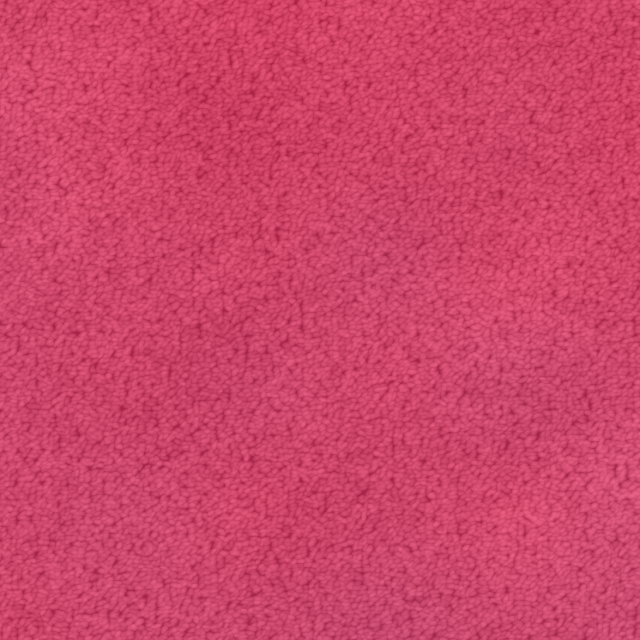
A Shadertoy shader for this texture:

```glsl
// Pink plush cloth: short slanted tufts set in loose rows, with dark gaps between.
// Each tuft is a jittered, rotated ellipse; a soft maximum merges their heights.
// Fine fibre noise and broad pile shading are added, then mapped to a pink ramp.

vec2 hash2(vec2 cell) {
    vec3 h = fract(cell.xyx * vec3(0.1031, 0.1030, 0.0973));
    h += dot(h, h.yzx + 33.33);
    return fract((h.xx + h.yz) * h.zy);
}

float valueNoise(vec2 p) {
    vec2 i = floor(p), f = fract(p);
    f = f * f * (3.0 - 2.0 * f);
    return mix(mix(hash2(i).x, hash2(i + vec2(1, 0)).x, f.x),
               mix(hash2(i + vec2(0, 1)).x, hash2(i + vec2(1, 1)).x, f.x), f.y);
}

vec2 rotate(vec2 p, float angle) {
    float c = cos(angle), s = sin(angle);
    return vec2(c * p.x + s * p.y, c * p.y - s * p.x);
}

// Returns the pile height in x and the blended tuft tint in y
vec2 tufts(vec2 uv) {
    vec2 grid = vec2(106.0, 150.0);
    vec2 base = floor(uv * grid);
    float weightSum = 0.0, tintSum = 0.0;
    for (int y = -2; y <= 2; y++) {
        for (int x = -1; x <= 1; x++) {
            vec2 cell = base + vec2(x, y);
            vec2 jitter = hash2(cell + 17.0);
            vec2 traits = hash2(cell + 311.0);
            vec2 centre = (cell + 0.5 + (jitter - 0.5) * vec2(0.95, 0.75)) / grid;
            float slant = 0.4 + 1.5 * (traits.x - 0.5);
            vec2 q = rotate(uv - centre, slant) / vec2(0.0066, 0.0040);
            float lift = 0.3 * hash2(cell + 73.0).x;
            float weight = exp(9.0 * (1.0 - dot(q, q) + lift));
            weightSum += weight;
            tintSum += weight * traits.y;
        }
    }
    return vec2(log(weightSum + 1e-6) / 9.0, tintSum / (weightSum + 1e-6));
}

void mainImage(out vec4 fragColor, in vec2 fragCoord) {
    vec2 uv = fragCoord / iResolution.y;

    // Slight warp keeps the rows from looking ruled
    vec2 warp = vec2(valueNoise(uv * 38.0), valueNoise(uv * 38.0 + 90.0)) - 0.5;
    vec2 pile = tufts(uv + 0.005 * warp);

    // Fine fibres along the usual slant
    float fibre = valueNoise(rotate(uv, 0.35) * vec2(140.0, 300.0) + 50.0) - 0.5;

    // Broad patches where the pile leans towards or away from the light
    float patches = 0.5 * valueNoise(rotate(uv, 0.6) * vec2(4.0, 6.0) + 7.0)
                  + 0.3 * valueNoise(uv * 11.0 + 31.0)
                  + 0.2 * valueNoise(uv * vec2(22.0, 34.0) + 63.0) - 0.5;
    float sideLight = abs(uv.x - 0.45) - 0.25;

    float tone = 0.58 + 0.5 * (pile.x - 0.72) + 0.4 * (pile.y - 0.5)
               + 0.3 * fibre + 0.4 * patches + 0.2 * sideLight;
    tone = clamp(tone, -0.3, 1.2);

    // Deep to light pink, cooler towards the bottom
    vec3 color = mix(vec3(0.71, 0.19, 0.33), vec3(0.88, 0.34, 0.48), tone);
    float coolness = 1.0 - 2.0 * uv.y + 2.0 * (valueNoise(uv * 5.0 + 120.0) - 0.5);
    color += vec3(-0.008, 0.008, 0.012) * coolness;

    fragColor = vec4(color, 1.0);
}
```
